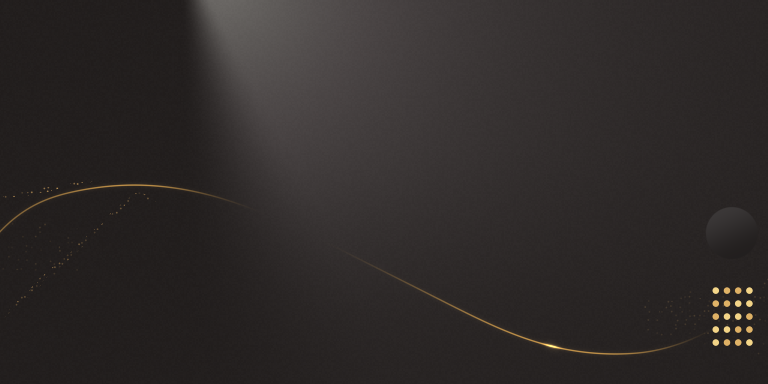
Reproduce this background procedurally as a WebGL 1 fragment shader.

```glsl
precision highp float;
// Dark studio backdrop with a soft spotlight, a gold wave, gold dust, a dot grid and a shaded ball.

uniform vec2 u_resolution;

float hash(vec2 p) {
  vec3 q = fract(vec3(p.xyx) * 0.1031);
  q += dot(q, q.yzx + 33.33);
  return fract((q.x + q.y) * q.z);
}

// Bell curve of the given width
float bell(float x, float width) {
  x /= width;
  return exp(-x * x);
}

// Height of the gold wave
float waveHeight(float x) {
  float left = max(0.2 - x, 0.0);
  float right = max(x - 1.65, 0.0);
  return 0.298 + 0.22 * cos(2.513 * (x - 0.35)) + 0.013 * bell(x - 1.14, 0.22)
       - 5.2 * left * left * left + 0.5 * right * right;
}

// One randomly placed speck per cell, shown where density is high
float dust(vec2 p, float cellSize, float density) {
  vec2 cell = floor(p / cellSize);
  vec2 offset = 0.25 + 0.5 * vec2(hash(cell + 7.0), hash(cell + 31.0));
  float speck = 1.0 - smoothstep(0.0, 0.004, length(p - (cell + offset) * cellSize));
  float shown = step(hash(cell + 53.0) + 0.04, density);
  return speck * shown * (0.25 + 0.75 * hash(cell + 91.0));
}

void main() {
  vec2 p = gl_FragCoord.xy / u_resolution.y;
  float pixel = 1.0 / u_resolution.y;
  vec3 gold = vec3(0.8, 0.6, 0.29);

  // Spotlight with a left edge that softens downward
  float drop = max(1.0 - p.y, 0.0);
  float beam = smoothstep(0.47, 0.55 + 0.55 * drop, p.x);
  float reach = distance(p, vec2(0.58, 1.04));
  float glow = 0.3 * exp(-1.65 * reach) * beam * mix(0.5, 1.0, smoothstep(0.0, 0.65, p.y));
  vec3 tint = mix(vec3(1.0, 1.01, 0.98), vec3(1.0, 0.96, 0.98), smoothstep(0.05, 0.45, reach));
  vec3 color = vec3(0.134, 0.119, 0.116) + tint * glow;

  // Fine grain
  color += 0.012 * (hash(floor(p * 256.0)) - 0.5);

  // Ball lit from the upper left, dissolving at the lower right
  vec2 b = (p - vec2(1.906, 0.393)) / 0.0677;
  float ball = 1.0 - smoothstep(1.0 - 12.0 * pixel, 1.0 + 12.0 * pixel, length(b));
  float lit = smoothstep(-0.9, 1.2, dot(b, vec2(-0.4, 0.9)));
  color = mix(color, mix(vec3(0.135, 0.122, 0.12), vec3(0.235, 0.222, 0.222), lit), ball);

  // Dust trails and faint clouds
  float upperTrail = bell(p.y - 0.482 - 0.2 * p.x, 0.005) * (1.0 - smoothstep(0.18, 0.27, p.x));
  float risingPath = min(0.17 + 0.92 * p.x, 0.62 - 0.35 * p.x);
  float risingTrail = bell(p.y - risingPath, 0.009) * (1.0 - smoothstep(0.37, 0.43, p.x));
  float leftCloud = bell(p.y - 0.35, 0.06) * (1.0 - smoothstep(0.05, 0.32, p.x));
  float rightCloud = bell(p.x - 1.8, 0.1) * bell(p.y - 0.18, 0.055)
                   + bell(p.x - 2.0, 0.05) * bell(p.y - 0.19, 0.09);
  color += gold * 0.75 * dust(p, 0.011, upperTrail * 0.75);
  color += gold * 0.45 * dust(p + 3.0, 0.01, risingTrail * 0.6);
  color += gold * 0.18 * dust(p + 5.0, 0.012, leftCloud * 0.35 + rightCloud * 0.6);

  // Thin gold wave, fading out mid-way and at its right end
  float slope = (waveHeight(p.x + 0.002) - waveHeight(p.x - 0.002)) / 0.004;
  float gap = abs(p.y - waveHeight(p.x)) / sqrt(1.0 + slope * slope);
  float fade = (0.6 + 0.4 * bell(p.x - 0.34, 0.18)) * (1.0 - smoothstep(0.38, 0.7, p.x))
             + smoothstep(0.82, 1.4, p.x) * (1.0 - smoothstep(1.55, 1.88, p.x));
  float line = 1.0 - smoothstep(0.0, 0.001 + pixel, gap);
  color = mix(color, gold, line * fade * 0.85);
  color += gold * 0.06 * fade * bell(gap, 0.007);

  // Glint on the wave
  float glint = bell(p.x - 1.437, 0.018);
  color += vec3(1.0, 0.8, 0.42) * glint * (0.7 * bell(gap, 0.0035) + 0.07 * bell(gap, 0.012));

  // Grid of four by five gold dots
  vec2 spacing = vec2(0.0292, 0.0338);
  vec2 g = (p - vec2(1.864, 0.108)) / spacing;
  vec2 index = clamp(floor(g + 0.5), vec2(0.0), vec2(3.0, 4.0));
  float radius = length((g - index) * spacing);
  float disc = 1.0 - smoothstep(0.0085 - 0.6 * pixel, 0.0085 + 0.6 * pixel, radius);
  float sheen = 0.5 + 0.5 * cos(1.6 * (index.x - index.y) + 0.8);
  color = mix(color, mix(vec3(0.86, 0.67, 0.37), vec3(0.97, 0.86, 0.56), sheen), disc);

  gl_FragColor = vec4(color, 1.0);
}
```
